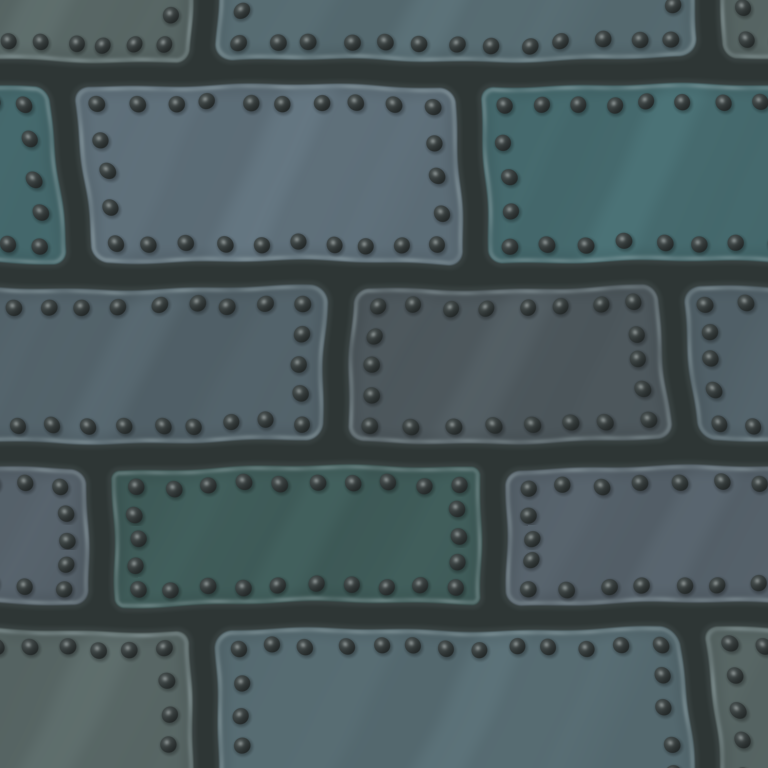
Give the GLSL for this texture, as a three.js fragment shader.

```glsl
// Riveted, painted metal plates laid like uneven bricks over a dark backing.
varying vec2 vUv;

const float TAU = 6.2831853;

float hash(vec2 p) {
  return fract(sin(dot(p, vec2(127.1, 311.7))) * 43758.5453);
}

float roundBox(vec2 p, vec2 halfSize, float radius) {
  vec2 e = abs(p) - halfSize + radius;
  return length(max(e, 0.0)) + min(max(e.x, e.y), 0.0) - radius;
}

// Paint of each plate, two per course
vec3 plateColor(float id) {
  if (id < 0.5) return vec3(0.365, 0.430, 0.470);
  if (id < 1.5) return vec3(0.270, 0.410, 0.425);
  if (id < 2.5) return vec3(0.300, 0.340, 0.360);
  if (id < 3.5) return vec3(0.320, 0.380, 0.410);
  if (id < 4.5) return vec3(0.245, 0.355, 0.345);
  if (id < 5.5) return vec3(0.330, 0.375, 0.410);
  if (id < 6.5) return vec3(0.335, 0.415, 0.440);
  return vec3(0.340, 0.395, 0.390);
}

// Offset to the closest rivet on the two sides that run along x
vec2 rivetOffset(vec2 q, vec2 reach, float skipEnds, float seed) {
  float n = max(4.0, floor(2.0 * reach.x / 0.047 + 0.5));
  float k = floor((q.x / reach.x * 0.5 + 0.5) * n + 0.5);
  k = clamp(k, skipEnds, n - skipEnds);
  float side = q.y < 0.0 ? -1.0 : 1.0;
  vec2 key = vec2(k + side * 23.0, seed);
  vec2 jitter = vec2(hash(key), hash(key + 5.3)) - 0.5;
  return q - vec2((k / n * 2.0 - 1.0) * reach.x, side * reach.y) - jitter * vec2(0.011, 0.006);
}

void main() {
  // Hand-cut wobble, periodic over the tile; y runs downward
  vec2 p = vec2(vUv.x, 1.0 - vUv.y - 0.095);
  p += 0.0028 * sin(TAU * (vec2(3.0, 2.0) * p.yx + vec2(0.1, 0.45)));
  p += 0.0011 * sin(TAU * (vec2(9.0, 7.0) * p.yx + p * 2.0));
  float y = fract(p.y);

  // Four courses: vertical span, then joint x at top and bottom of both joints
  vec2 span = vec2(0.0, 0.263);
  vec4 joint = vec4(0.081, 0.104, 0.612, 0.618);
  float row = 0.0;
  if (y > 0.708) {
    span = vec2(0.708, 1.0); joint = vec4(0.267, 0.264, 0.901, 0.927); row = 3.0;
  } else if (y > 0.497) {
    span = vec2(0.497, 0.708); joint = vec4(0.124, 0.137, 0.638, 0.646); row = 2.0;
  } else if (y > 0.263) {
    span = vec2(0.263, 0.497); joint = vec4(0.445, 0.436, 0.870, 0.896); row = 1.0;
  }

  // Local coordinates centred on the slanted plate
  vec2 size = vec2(dot(joint, vec4(-0.5, -0.5, 0.5, 0.5)), span.y - span.x);
  vec2 ends = mix(joint.xz, joint.yw, (y - span.x) / size.y);
  float x = fract(p.x - ends.x);
  float width = ends.y - ends.x;
  float second = step(width, x);
  if (second > 0.5) {
    x -= width;
    width = 1.0 - width;
    size.x = 1.0 - size.x;
  }
  float id = row * 2.0 + second;
  vec2 q = vec2((x / width - 0.5) * size.x, y - span.x - size.y * 0.5);
  q.y += (hash(vec2(id, 2.0)) - 0.5) * 0.022 * q.x;
  vec2 halfSize = size * 0.5 - 0.0165;
  float d = roundBox(q, halfSize, 0.010 + 0.016 * hash(vec2(id, 8.0)));

  // Backing, darkest along the middle of the joints
  vec3 color = mix(vec3(0.215, 0.250, 0.248), vec3(0.180, 0.212, 0.208), smoothstep(0.001, 0.009, d));

  // Paint with slanted sheen
  float slant = q.x + 0.55 * q.y + 0.03 * hash(vec2(id, 4.0));
  float sheen = smoothstep(-0.2, 0.9, sin(slant * 37.0 + 1.2)) * exp(-slant * slant * 45.0);
  sheen += 0.25 * sin(slant * 19.0 + id);
  vec3 paint = plateColor(id) * (1.0 + 0.075 * sheen);
  paint *= 1.0 - 0.06 * smoothstep(-0.025, -0.004, d);

  // Worn pale rim
  float wear = 0.75 + 0.17 * sin(q.x * 61.0 + id * 2.0) * sin(q.y * 47.0 + id)
             + 0.12 * sin(q.x * 143.0 - q.y * 97.0);
  float rim = exp(-pow((d + 0.0035) / 0.0033, 2.0));
  paint = mix(paint, paint * 0.65 + vec3(0.240, 0.265, 0.270), rim * wear);
  color = mix(color, paint, smoothstep(0.0018, -0.0018, d));

  // Rivets: contact shadow, dark dome, small highlight to the upper left
  vec2 reach = halfSize - vec2(0.030, 0.023);
  vec2 along = rivetOffset(q, reach, 0.0, id);
  vec2 down = rivetOffset(q.yx, reach.yx, 1.0, id + 40.0).yx;
  vec2 r = (dot(along, along) < dot(down, down) ? along : down) / 0.0108;
  float dist = length(r);
  color *= 1.0 - 0.28 * smoothstep(1.45, 0.75, length(r - vec2(0.12, 0.18)));
  float dome = clamp(0.5 - 0.32 * r.x - 0.38 * r.y, 0.0, 1.0);
  vec3 metal = mix(vec3(0.135, 0.155, 0.155), vec3(0.300, 0.335, 0.335), dome * (1.1 - 0.5 * dist * dist));
  metal += 0.24 * exp(-dot(r + vec2(0.18, 0.26), r + vec2(0.18, 0.26)) * 9.0);
  color = mix(color, metal, smoothstep(1.08, 0.88, dist));

  gl_FragColor = vec4(color, 1.0);
}
```
